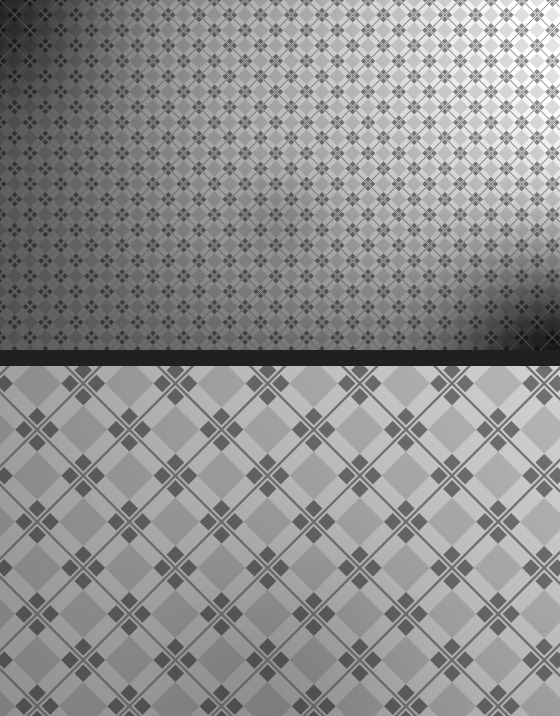
Top: the whole. Bottom: its middle third, enlarged.
Reproduce this pattern procedurally as a WebGL 1 fragment shader.

```glsl
precision highp float;
// Grey diagonal gingham with pinstriped crossings under uneven soft light.

uniform vec2 u_resolution;

// Lengths in canvas heights; widths below are fractions of one repeat.
const float PERIOD = 0.0878;
const vec2 CROSSING_ORIGIN = vec2(0.0858, 0.0354);
const float BAND_HALF = 0.238;
const float GAP_HALF = 0.048;
const float LINE_HALF = 0.018;

// Tones relative to the local light.
const float DIAMOND_TONE = 0.87;
const float BAND_TONE = 1.0;
const float CROSSING_TONE = 0.54;
const float LINE_TONE = 0.55;
const float LINE_GREY = 0.45;
const float LINE_FLATNESS = 0.6;

// Light levels at the canvas edges, left to right.
const vec2 BOTTOM_LIGHT = vec2(0.36, 0.56);
const vec2 TOP_LIGHT = vec2(0.40, 1.05);
const float MIDDLE_LIFT = 0.45;
const float TOP_LEFT_SHADE = 0.24;
const float BOTTOM_RIGHT_SHADE = 0.46;
const float CENTRE_SHADE = 0.09;
const vec2 CENTRE_SHADE_POS = vec2(0.80, 0.375);

// Box-filtered coverage of a strip centred on zero.
vec2 stripCoverage(vec2 d, float halfWidth, float pixel) {
  vec2 hi = min(d + 0.5 * pixel, vec2(halfWidth));
  vec2 lo = max(d - 0.5 * pixel, vec2(-halfWidth));
  return clamp((hi - lo) / pixel, 0.0, 1.0);
}

// Coverage of either of two crossing strips.
float eitherOf(vec2 c) {
  return c.x + c.y - c.x * c.y;
}

float softSpot(vec2 p, vec2 centre, float sharpness) {
  vec2 d = p - centre;
  return exp(-dot(d, d) * sharpness);
}

float lightLevel(vec2 p, float aspect) {
  float x = p.x / aspect;
  float bottom = mix(BOTTOM_LIGHT.x, BOTTOM_LIGHT.y, x);
  float top = mix(TOP_LIGHT.x, TOP_LIGHT.y, x);
  float level = mix(bottom, top, p.y);
  level += MIDDLE_LIFT * smoothstep(0.0, 0.5, x) * p.y * (1.0 - p.y);
  level -= TOP_LEFT_SHADE * softSpot(p, vec2(0.0, 1.0), 12.0);
  level -= BOTTOM_RIGHT_SHADE * softSpot(p, vec2(aspect, 0.0), 12.0);
  level -= CENTRE_SHADE * softSpot(p, CENTRE_SHADE_POS, 60.0);
  return max(level, 0.0);
}

void main() {
  vec2 p = gl_FragCoord.xy / u_resolution.y;
  float aspect = u_resolution.x / u_resolution.y;

  // Diagonal axes; each whole number is the middle of a band.
  vec2 q = (p - CROSSING_ORIGIN) / PERIOD;
  vec2 diagonal = vec2(q.x + q.y, q.x - q.y);
  vec2 d = fract(diagonal + 0.5) - 0.5;
  float pixel = 1.414 / (u_resolution.y * PERIOD);

  vec2 bands = stripCoverage(d, BAND_HALF, pixel);
  float gap = eitherOf(stripCoverage(d, GAP_HALF, pixel));
  float line = eitherOf(stripCoverage(d, LINE_HALF, pixel));

  // Plain diamonds, pale bands, then dark crossings split by a pale gap.
  float tone = mix(DIAMOND_TONE, BAND_TONE, eitherOf(bands));
  tone = mix(tone, CROSSING_TONE, bands.x * bands.y * (1.0 - gap));

  // Pinstripes stay closer to one grey than the cloth beneath them.
  float light = lightLevel(p, aspect);
  float stripe = mix(LINE_TONE * light, LINE_GREY, LINE_FLATNESS);
  float grey = mix(tone * light, stripe, line);

  gl_FragColor = vec4(vec3(clamp(grey, 0.0, 1.0)), 1.0);
}
```
